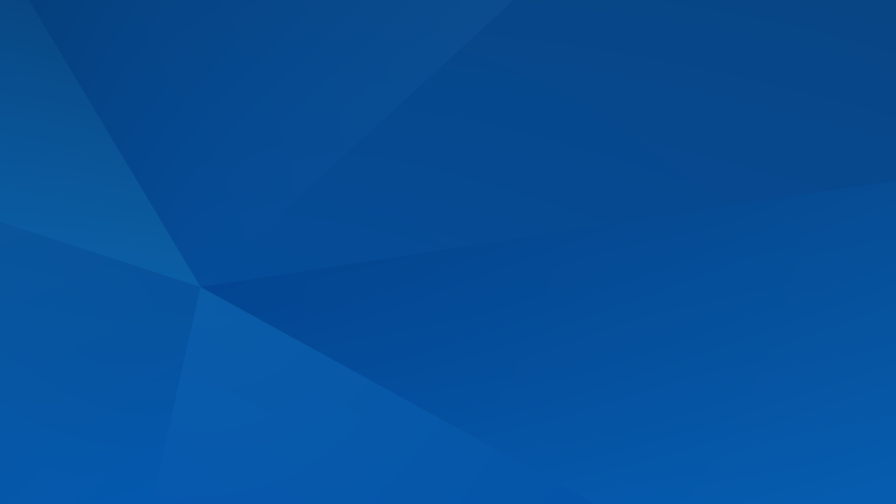
Write a WebGL 1 fragment shader that draws this background.

```glsl
precision highp float;
// Six flat blue facets fan out from a hub at the lower left.
// Each facet is a wedge of angles, shaded from one colour at the hub
// to a pair of colours along its two outer edges.

#define HUB vec2(0.398, 0.4306)
#define ASPECT 1.7778
#define EDGE_SOFTNESS 1.2
#define MAX_REACH 1.15

uniform vec2 u_resolution;

const float TAU = 6.2831853;

// Returns the wedge colour times its coverage, with the coverage in alpha.
// polar: angle and radius from the hub; edges: start and end in degrees.
vec4 facet(vec2 polar, vec2 edges, float reach,
           vec3 hubColor, vec3 startColor, vec3 endColor) {
  vec2 bounds = radians(edges);
  float span = bounds.y - bounds.x;
  float middle = 0.5 * (bounds.x + bounds.y);
  float offset = mod(polar.x - middle + 0.5 * TAU, TAU) - 0.5 * TAU;

  // Arc distance to the nearer edge gives a soft, pixel-wide border.
  float inside = (0.5 * span - abs(offset)) * polar.y;
  float coverage = clamp(inside * u_resolution.y / EDGE_SOFTNESS + 0.5, 0.0, 1.0);

  float across = clamp(offset / span + 0.5, 0.0, 1.0);
  float outward = min(polar.y / reach, MAX_REACH);
  vec3 color = mix(hubColor, mix(startColor, endColor, across), outward);
  return vec4(color, 1.0) * coverage;
}

void main() {
  vec2 p = gl_FragCoord.xy / u_resolution * vec2(ASPECT, 1.0) - HUB;
  vec2 polar = vec2(atan(p.y, p.x + 1e-6), length(p));

  // Shared hub colour lets the upper ridge fade out near the hub.
  vec3 upperHub = vec3(0.018, 0.30, 0.60);

  // Right, lower side
  vec4 sum = facet(polar, vec2(-28.8, 8.7), 1.4, vec3(0.012, 0.27, 0.565),
                   vec3(0.025, 0.39, 0.73), vec3(0.023, 0.30, 0.58));
  // Right, upper side
  sum += facet(polar, vec2(8.7, 42.5), 1.4, upperHub,
               vec3(0.028, 0.28, 0.55), vec3(0.033, 0.258, 0.485));
  // Top
  sum += facet(polar, vec2(42.5, 120.9), 0.75, upperHub,
               vec3(0.04, 0.30, 0.56), vec3(0.018, 0.24, 0.475));
  // Upper left
  sum += facet(polar, vec2(120.9, 162.0), 0.66, vec3(0.045, 0.37, 0.645),
               vec3(0.03, 0.275, 0.51), vec3(0.035, 0.345, 0.62));
  // Lower left
  sum += facet(polar, vec2(162.0, 257.3), 0.42, vec3(0.025, 0.32, 0.61),
               vec3(0.035, 0.33, 0.605), vec3(0.015, 0.345, 0.68));
  // Bottom
  sum += facet(polar, vec2(257.3, 331.2), 0.8, vec3(0.04, 0.36, 0.655),
               vec3(0.012, 0.335, 0.71), vec3(0.018, 0.335, 0.66));

  gl_FragColor = vec4(sum.rgb / max(sum.a, 1e-4), 1.0);
}
```
